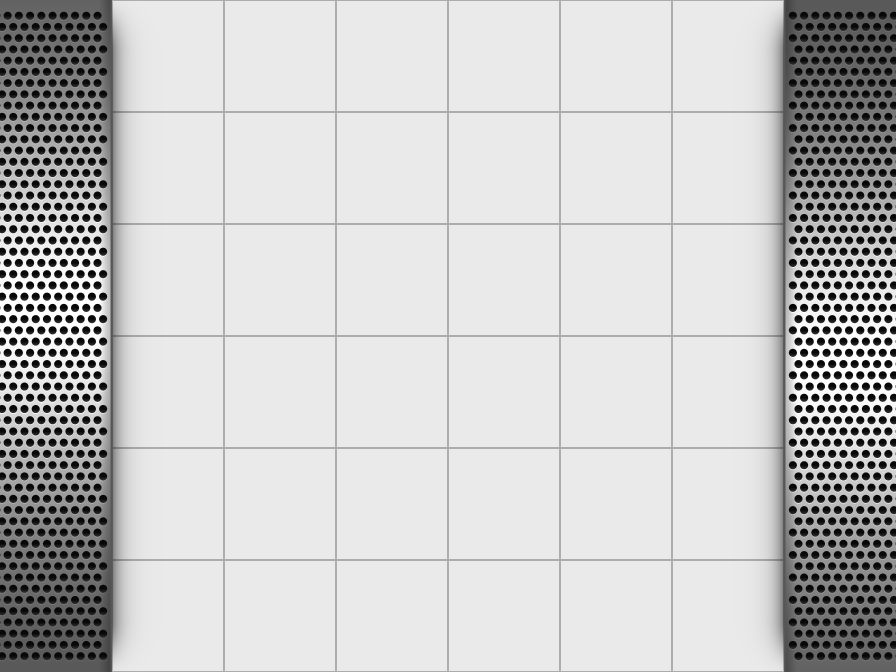
A Shadertoy shader for this background:

```glsl
// Pale square tiles between two perforated metal side panels.
// The panels share one half-turn symmetry: a brushed vertical sheen, staggered
// round holes lit from above, and a soft shadow cast on the tiles.

// Lengths are fractions of the canvas height
const float TILE = 1.0 / 6.0;
const float LINE_WIDTH = 0.0020;
const float PANEL_WIDTH = 1.0 / 6.0;
const float HOLE_PITCH = 0.01672;
const float HOLE_RADIUS = 0.0060;
const float HOLE_INSET = 0.0132;
const float HOLE_ROWS = 58.0;
const float SHEEN_HEIGHT = 0.54;
const float SHEEN_SPREAD = 0.30;
const float SHADOW_REACH = 0.014;
const float SHADOW_STRENGTH = 0.50;

const vec3 TILE_COLOR = vec3(0.918);
const vec3 LINE_COLOR = vec3(0.56);
const vec3 METAL_DARK = vec3(0.32);
const vec3 METAL_BRIGHT = vec3(1.0);
const vec3 HOLE_DARK = vec3(0.03);
const vec3 HOLE_LIGHT = vec3(0.17);
const vec3 EDGE_COLOR = vec3(0.34);

// Antialiased coverage of a shape from its signed distance
float coverage(float dist, float pixel) {
    return clamp(0.5 - dist / pixel, 0.0, 1.0);
}

// Tiles with thin joints
vec3 tiles(vec2 p, float pixel) {
    vec2 toJoint = abs(p - TILE * round(p / TILE));
    float joint = coverage(min(toJoint.x, toJoint.y) - 0.5 * LINE_WIDTH, pixel);
    return mix(TILE_COLOR, LINE_COLOR, joint);
}

// Offset from the nearest hole centre; z is 1 where the row has holes
vec3 nearestHole(float inset, float height) {
    float row = floor((height - 0.5) / HOLE_PITCH);
    float stagger = 0.5 * HOLE_PITCH * (1.0 - mod(row, 2.0));
    float across = inset - HOLE_INSET - stagger;
    float column = max(round(across / HOLE_PITCH), 0.0);
    float up = height - 0.5 - (row + 0.5) * HOLE_PITCH;
    float inside = step(abs(row + 0.5), 0.5 * HOLE_ROWS);
    return vec3(across - column * HOLE_PITCH, up, inside);
}

// Perforated sheet; upSign tells which way is up after the half turn
vec3 metal(float inset, float height, float upSign, float pixel) {
    float fromSheen = (height - SHEEN_HEIGHT) / SHEEN_SPREAD;
    vec3 color = mix(METAL_DARK, METAL_BRIGHT, exp(-fromSheen * fromSheen));
    color *= mix(0.74, 1.0, smoothstep(0.0, 0.022, inset));

    // Lit lower rim, then the hole itself
    vec3 hole = nearestHole(inset, height);
    float up = hole.y * upSign;
    float rim = coverage(length(vec2(hole.x, up + 0.0013)) - HOLE_RADIUS, pixel);
    color = mix(color, min(color * 1.2, vec3(1.0)), rim * hole.z);
    float depth = smoothstep(0.2, -1.0, up / HOLE_RADIUS);
    float opening = coverage(length(hole.xy) - HOLE_RADIUS, pixel);
    color = mix(color, mix(HOLE_DARK, HOLE_LIGHT, depth), opening * hole.z);

    // Dark border along the inner side
    return mix(color, EDGE_COLOR, coverage(inset - 0.0022, pixel));
}

void mainImage(out vec4 fragColor, in vec2 fragCoord) {
    float pixel = 1.0 / iResolution.y;
    vec2 p = fragCoord * pixel;
    vec2 size = iResolution.xy * pixel;

    // Half turn folds the right side onto the left
    bool onLeft = p.x < 0.5 * size.x;
    vec2 q = onLeft ? p : size - p;
    float upSign = onLeft ? 1.0 : -1.0;
    float inset = PANEL_WIDTH - q.x;

    // Joints are counted from the canvas centre
    vec3 color = tiles(p - 0.5 * size, pixel);

    // Shadow beside the panel, fading out at both ends
    float ends = smoothstep(-0.01, 0.08, min(q.y, 1.0 - q.y));
    float shadow = SHADOW_STRENGTH * ends * exp(min(inset, 0.0) / SHADOW_REACH);
    color *= 1.0 - shadow;

    vec3 panel = metal(inset, q.y, upSign, pixel);
    color = mix(color, panel, coverage(-inset, pixel));
    fragColor = vec4(color, 1.0);
}
```
